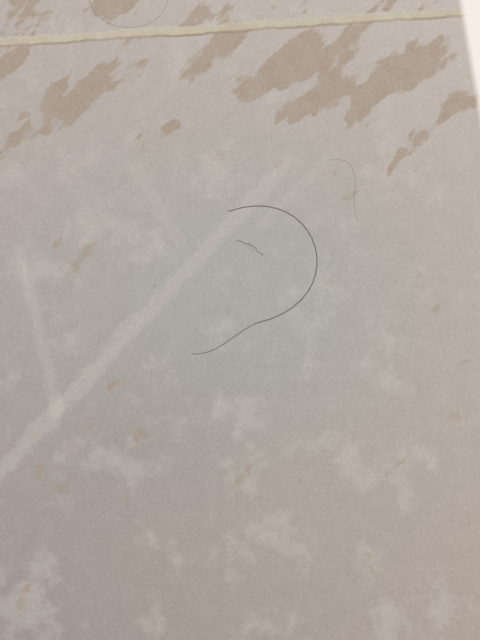
Reproduce this texture procedurally as a Shadertoy shader.

```glsl
const vec3 TOP_LEFT     = vec3(0.735, 0.695, 0.668);
const vec3 TOP_RIGHT    = vec3(0.775, 0.730, 0.698);
const vec3 BOTTOM_LEFT  = vec3(0.622, 0.588, 0.570);
const vec3 BOTTOM_RIGHT = vec3(0.690, 0.640, 0.605);
const vec3 CENTRE_GREY  = vec3(0.672, 0.672, 0.645);
const vec3 PALE_FILM    = vec3(0.770, 0.745, 0.715);
const vec3 STAIN_BROWN  = vec3(0.640, 0.565, 0.490);
const vec3 GROUT        = vec3(0.780, 0.735, 0.650);
const vec3 GROUT_SHADE  = vec3(0.590, 0.530, 0.440);
const vec3 WHITE_EDGE   = vec3(0.960, 0.930, 0.900);
const vec3 HAIR         = vec3(0.330, 0.320, 0.300);
const float STREAK_ANGLE = 0.76;
const float STAIN_OPACITY = 0.68;
const float GRAIN = 0.022;
const float HAIR_WIDTH = 0.0007;
const int HAIR_STEPS = 20;

vec2 hashGradient(vec2 cell) {
    vec3 h = fract(cell.xyx * vec3(0.1031, 0.1030, 0.0973));
    h += dot(h, h.yzx + 33.33);
    float a = 6.2832 * fract((h.x + h.y) * h.z);
    return vec2(cos(a), sin(a));
}

float gradientNoise(vec2 p) {
    vec2 i = floor(p), f = p - i;
    vec2 u = f * f * f * (f * (f * 6.0 - 15.0) + 10.0);
    vec2 e = vec2(1.0, 0.0);
    float a = dot(hashGradient(i), f);
    float b = dot(hashGradient(i + e.xy), f - e.xy);
    float c = dot(hashGradient(i + e.yx), f - e.yx);
    float d = dot(hashGradient(i + e.xx), f - e.xx);
    return mix(mix(a, b, u.x), mix(c, d, u.x), u.y);
}

float fbm(vec2 p) {
    float sum = 0.0, amp = 1.0;
    for (int i = 0; i < 5; i++) {
        sum += amp * gradientNoise(p);
        p = mat2(1.6, 1.2, -1.2, 1.6) * p + 17.3;
        amp *= 0.55;
    }
    return sum;
}

float segment(vec2 p, vec2 a, vec2 b) {
    vec2 ab = b - a;
    return length(p - a - ab * clamp(dot(p - a, ab) / dot(ab, ab), 0.0, 1.0));
}

// Coverage of a thin cubic Bezier strand
float strand(vec2 p, vec2 a, vec2 b, vec2 c, vec2 d) {
    float dist = 1.0, px = 1.0 / iResolution.y;
    vec2 last = a;
    for (int i = 1; i <= HAIR_STEPS; i++) {
        float t = float(i) / float(HAIR_STEPS), s = 1.0 - t;
        vec2 next = s*s*s*a + 3.0*s*s*t*b + 3.0*s*t*t*c + t*t*t*d;
        dist = min(dist, segment(p, last, next));
        last = next;
    }
    return 1.0 - smoothstep(HAIR_WIDTH - px, HAIR_WIDTH + px, dist);
}

// Soft pale vein with a ragged edge
float vein(vec2 p, vec2 a, vec2 b, float width, float rough) {
    return 1.0 - smoothstep(0.2, 1.0, segment(p, a, b) / width + rough);
}

void mainImage(out vec4 fragColor, in vec2 fragCoord) {
    vec2 p = fragCoord / iResolution.y;
    vec2 uv = fragCoord / iResolution.xy;
    float cs = cos(STREAK_ANGLE), sn = sin(STREAK_ANGLE);
    vec2 q = vec2(cs * p.x + sn * p.y, cs * p.y - sn * p.x);

    // Uneven light with a cool centre
    vec3 col = mix(mix(BOTTOM_LEFT, BOTTOM_RIGHT, uv.x), mix(TOP_LEFT, TOP_RIGHT, uv.x), uv.y);
    vec2 c = (p - vec2(0.38, 0.53)) / vec2(0.30, 0.27);
    col = mix(col, CENTRE_GREY, 0.9 * exp(-dot(c, c)));
    vec2 s = (p - vec2(0.25, 0.33)) / vec2(0.20, 0.16);
    col -= 0.022 * exp(-dot(s, s));

    // Cloudy film and pale veins
    float cloud = fbm(p * 9.0 + 4.0);
    float mottle = fbm(p * 34.0);
    float film = 0.38 * smoothstep(0.05, 0.65, cloud + 0.35 * mottle);
    float rough = 0.7 * mottle + 0.4 * cloud;
    film += 0.42 * vein(p, vec2(-0.01, 0.25), vec2(0.45, 0.75), 0.017, rough);
    film += 0.30 * vein(p, vec2(0.03, 0.61), vec2(0.09, 0.36), 0.014, rough);
    film += 0.25 * vein(p, vec2(0.21, 0.74), vec2(0.28, 0.62), 0.014, rough);
    film += 0.25 * vein(p, vec2(0.41, 0.65), vec2(0.52, 0.76), 0.012, rough);
    col = mix(col, PALE_FILM, min(film, 0.7));
    col += 0.012 * mottle;

    // Brown stains: diagonal swathes near the top, sparse spots below
    float band = smoothstep(0.68, 0.86, p.y + 0.10 * cloud);
    float swathe = fbm(q * vec2(5.0, 13.0) + 2.7) + 0.12 * mottle;
    float spots = fbm(q * vec2(11.0, 19.0) + 31.0);
    float threshold = mix(0.75, 0.02, band);
    float stain = smoothstep(threshold, threshold + 0.16, swathe);
    stain = max(stain, 0.75 * smoothstep(0.52, 0.72, spots));
    float streak = vein(p, vec2(0.03, 0.72), vec2(0.27, 0.92), 0.011, rough);
    stain *= 1.0 - 0.8 * streak;
    col = mix(col, STAIN_BROWN, stain * STAIN_OPACITY * (0.85 + 0.3 * mottle));

    // Slanted grout joint with a shaded lower lip
    float joint = p.y - 0.934 - 0.066 * p.x + 0.003 * cloud + 0.002 * mottle;
    float body = 1.0 - smoothstep(0.0055, 0.0085, abs(joint));
    col = mix(col, GROUT + 0.03 * mottle, 0.85 * body);
    float lip = 1.0 - smoothstep(0.0008, 0.0035, abs(joint + 0.0065));
    col = mix(col, GROUT_SHADE, lip * (0.45 + 0.35 * cloud));
    float ridge = 1.0 - smoothstep(0.0, 0.004, abs(joint - 0.006));
    col = mix(col, PALE_FILM, 0.5 * ridge);

    // Fine surface grain
    float grain = gradientNoise(p * 230.0) + 0.6 * gradientNoise(p * 120.0 + 9.0);
    col += GRAIN * grain;

    // Bright margin at the upper right
    float margin = p.x - 0.718 - 0.174 * (1.0 - p.y);
    col = mix(col, WHITE_EDGE, smoothstep(-0.006, 0.008, margin));

    // Loose hairs and a small crack
    float hair = 0.75 * strand(p, vec2(0.358, 0.67), vec2(0.50, 0.72), vec2(0.56, 0.53), vec2(0.40, 0.495));
    hair = max(hair, 0.55 * strand(p, vec2(0.40, 0.495), vec2(0.36, 0.475), vec2(0.34, 0.445), vec2(0.30, 0.447)));
    hair = max(hair, 0.22 * strand(p, vec2(0.14, 1.0), vec2(0.15, 0.945), vec2(0.25, 0.94), vec2(0.262, 1.0)));
    hair = max(hair, 0.20 * strand(p, vec2(0.515, 0.75), vec2(0.58, 0.76), vec2(0.54, 0.68), vec2(0.56, 0.655)));
    vec2 jag = p + 0.004 * vec2(gradientNoise(p * 90.0), gradientNoise(p * 90.0 + 5.0));
    hair = max(hair, 0.5 * strand(jag, vec2(0.37, 0.622), vec2(0.39, 0.625), vec2(0.40, 0.61), vec2(0.41, 0.602)));
    col = mix(col, HAIR, hair);

    fragColor = vec4(clamp(col, 0.0, 1.0), 1.0);
}
```
